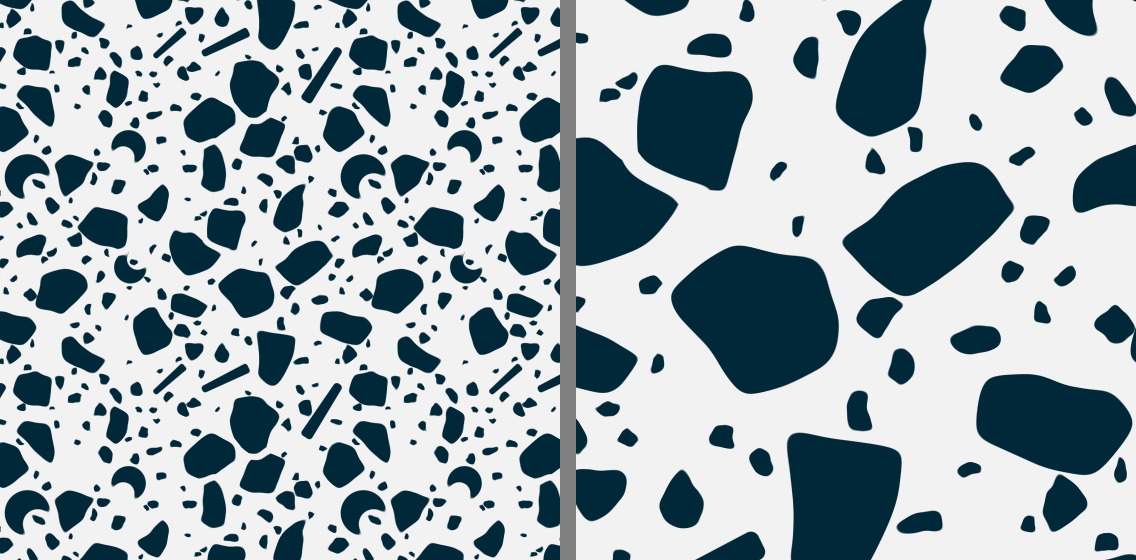
Left: the whole. Right: its middle third, enlarged.
This pattern is drawn by a WebGL 1 fragment shader. Its source:

```glsl
precision highp float;
// Terrazzo: dark slate chips scattered on an off-white ground, in a seamless tile.
// Large chips (cut polygons, rods, crescents) sit on a jittered lattice, turned so that
// no rows show; a finer lattice of rounded crumbs shrinks to fit the gaps left between.

uniform vec2 u_resolution;

#define REPEATS 1.667               // tiles across and down
#define SLAB_LATTICE vec2(5.0, 2.0) // lattice steps along one tile side:
#define CRUMB_LATTICE vec2(13.0, 8.0) // x*x + y*y chips in each tile
#define SLAB_SIZE vec2(0.048, 0.090)
#define CRUMB_SIZE vec2(0.010, 0.031)
#define SLAB_JITTER 0.42
#define GAP 0.018                   // clear ground between chips
#define WOBBLE 0.14                 // waviness of chip outlines
#define BEND 0.6                    // curvature of chips along their length
#define GROUND vec3(0.949, 0.949, 0.949)
#define SLATE vec3(0.004, 0.155, 0.225)
#define TAU 6.28318

vec2 hash2(vec2 c) {
  vec3 q = fract(c.xyx * vec3(0.1031, 0.1030, 0.0973));
  q += dot(q, q.yzx + 33.33);
  return fract((q.xx + q.yz) * q.zy);
}

float cornerSlope(vec2 cell, vec2 corner, vec2 f) {
  return dot(hash2(cell + corner) * 2.0 - 1.0, f - corner);
}

float gradientNoise(vec2 p) {
  vec2 c = floor(p), f = fract(p);
  vec2 w = f * f * f * (f * (f * 6.0 - 15.0) + 10.0);
  float low = mix(cornerSlope(c, vec2(0, 0), f), cornerSlope(c, vec2(1, 0), f), w.x);
  float high = mix(cornerSlope(c, vec2(0, 1), f), cornerSlope(c, vec2(1, 1), f), w.x);
  return mix(low, high, w.y);
}

float smoothMax(float a, float b, float k) {
  float h = max(k - abs(a - b), 0.0) / k;
  return max(a, b) + h * h * k * 0.25;
}

// Six jittered half planes around an ellipse, blended for rounded corners.
float polygonChip(vec2 p, vec2 axes, vec2 seed, float crispness) {
  float sum = 0.0;
  for (int k = 0; k < 6; k++) {
    vec2 h = hash2(seed + float(k) * 7.1 + 3.7);
    float angle = (float(k) + 0.85 * h.x) * TAU / 6.0;
    vec2 normal = vec2(cos(angle), sin(angle));
    float support = length(axes * normal) * mix(0.8, 1.14, h.y);
    sum += exp(crispness * (dot(p, normal) - support));
  }
  return log(sum) / crispness;
}

float rodChip(vec2 p) {
  vec2 q = abs(p) - vec2(1.0, 0.06 + 0.03 * p.x);
  return length(max(q, 0.0)) + min(max(q.x, q.y), 0.0) - 0.13;
}

float crescentChip(vec2 p) {
  return smoothMax(length(p) - 0.95, 0.62 - length(p - vec2(0.58, 0.25)), 0.3);
}

// Signed distance to one chip of the given radius; kind picks its family.
float chip(vec2 p, float radius, vec2 seed, float kind, float crispness) {
  p /= radius;
  float reach = length(p);
  if (reach > 2.2) return (reach - 1.3) * radius;
  vec2 h = hash2(seed + 17.3);
  float c = cos(h.x * TAU), s = sin(h.x * TAU);
  p = vec2(c * p.x + s * p.y, c * p.y - s * p.x);
  if (kind < 0.1) return crescentChip(p) * radius;
  if (kind < 0.18) return rodChip(p) * radius;
  p.y += BEND * (fract(h.x * 9.0) - 0.5) * p.x * p.x;
  float d = polygonChip(p, vec2(1.0, mix(0.36, 0.82, h.y)), seed, crispness);
  return (d + WOBBLE * gradientNoise(p * 1.4 + seed * 5.3)) * radius;
}

// Turned lattice: whole steps of the tile land on whole lattice points, so it wraps.
vec2 toLattice(vec2 p, vec2 g) {
  return vec2(g.x * p.x + g.y * p.y, g.x * p.y - g.y * p.x);
}

vec2 fromLattice(vec2 u, vec2 g) {
  return vec2(g.x * u.x - g.y * u.y, g.y * u.x + g.x * u.y) / dot(g, g);
}

vec2 wrappedId(vec2 cell, vec2 g) {
  float n = dot(g, g);
  return floor(mod(fromLattice(cell, g) * n + 0.5, n));
}

// Large chips; where two would touch, a seam of ground keeps them apart.
float slabs(vec2 p) {
  vec2 home = floor(toLattice(p, SLAB_LATTICE));
  float nearest = 1.0, second = 1.0;
  for (int j = -1; j <= 1; j++) for (int i = -1; i <= 1; i++) {
    vec2 cell = home + vec2(i, j), id = wrappedId(cell, SLAB_LATTICE);
    vec2 h = hash2(id + 5.0), jitter = (hash2(id + 61.0) - 0.5) * SLAB_JITTER;
    vec2 centre = fromLattice(cell + 0.5 + jitter, SLAB_LATTICE);
    float d = chip(p - centre, mix(SLAB_SIZE.x, SLAB_SIZE.y, h.x), id, h.y, 13.0);
    second = min(second, max(nearest, d));
    nearest = min(nearest, d);
  }
  return max(nearest, 0.5 * (nearest - second + GAP));
}

// Small chips, sized by the room around their centres.
float crumbs(vec2 p) {
  vec2 home = floor(toLattice(p, CRUMB_LATTICE));
  float nearest = 1.0, spacing = 1.0 / length(CRUMB_LATTICE);
  for (int j = -1; j <= 1; j++) for (int i = -1; i <= 1; i++) {
    vec2 cell = home + vec2(i, j), id = wrappedId(cell, CRUMB_LATTICE) + 40.0;
    float radius = mix(CRUMB_SIZE.x, CRUMB_SIZE.y, pow(hash2(id).x, 1.6));
    vec2 jitter = (hash2(id + 29.0) - 0.5) * (1.1 * spacing - 2.0 * radius);
    vec2 toChip = p - fromLattice(cell + 0.5, CRUMB_LATTICE) - jitter;
    if (length(toChip) < 2.0 * radius && hash2(id).y > 0.08) {
      radius = min(radius, slabs(p - toChip) * 0.8);
      if (radius > 0.009) nearest = min(nearest, chip(toChip, radius, id, 1.0, 7.0));
    }
  }
  return nearest;
}

void main() {
  float pixel = REPEATS / min(u_resolution.x, u_resolution.y);
  vec2 p = gl_FragCoord.xy * pixel;
  float d = min(slabs(p), crumbs(p));
  float cover = smoothstep(-0.75, 0.75, -d / pixel);
  gl_FragColor = vec4(mix(GROUND, SLATE, cover), 1.0);
}
```
